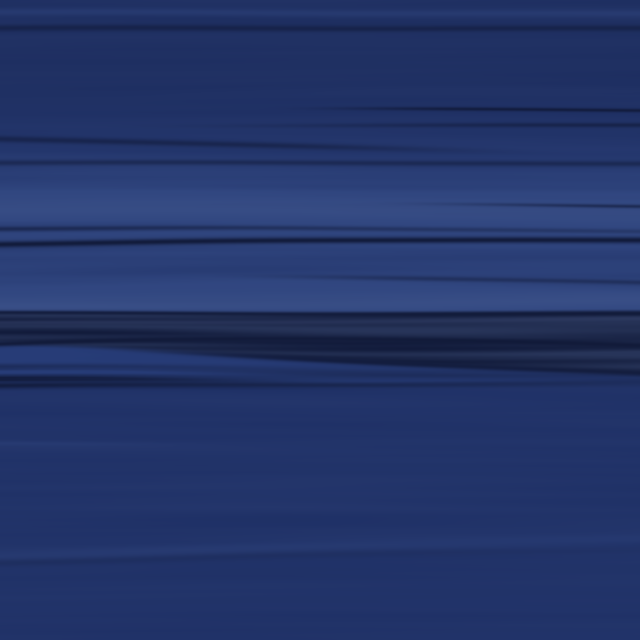
This background is drawn by a WebGL 2 fragment shader. Its source:

```glsl
#version 300 es
precision highp float;

uniform vec2 u_resolution;
out vec4 fragColor;

vec2 gradientAt(vec2 cell) {
    vec3 q = fract(cell.xyx * vec3(0.1031, 0.1030, 0.0973));
    q += dot(q, q.yzx + 33.33);
    float angle = 6.2832 * fract((q.x + q.y) * q.z);
    return vec2(cos(angle), sin(angle));
}

float gradientNoise(vec2 p) {
    vec2 i = floor(p), f = fract(p);
    vec2 u = f * f * f * (f * (f * 6.0 - 15.0) + 10.0);
    vec2 e = vec2(0.0, 1.0);
    float low = mix(dot(gradientAt(i), f), dot(gradientAt(i + e.yx), f - e.yx), u.x);
    float high = mix(dot(gradientAt(i + e), f - e), dot(gradientAt(i + 1.0), f - 1.0), u.x);
    return mix(low, high, u.y);
}

// Soft horizontal stroke running from one height at the left to another at the right
float stroke(vec2 p, float left, float right, float width) {
    float d = (p.y - mix(left, right, p.x)) / width;
    return exp(-d * d);
}

// Long fibres: noise stretched along x
float fibres(vec2 p, float density) {
    return gradientNoise(vec2(p.x * 1.2 + density, p.y * density));
}

void main() {
    vec2 uv = gl_FragCoord.xy / u_resolution;
    vec2 p = uv;
    p.y += 0.006 * gradientNoise(vec2(p.x * 1.4 + 3.0, p.y * 6.0));

    vec3 navy = vec3(0.13, 0.20, 0.41);
    vec3 blue = vec3(0.19, 0.275, 0.50);
    vec3 pale = vec3(0.24, 0.325, 0.54);
    vec3 slate = vec3(0.155, 0.205, 0.345);
    vec3 ink = vec3(0.065, 0.10, 0.22);

    float fine = fibres(p, 95.0);
    float medium = fibres(p, 38.0);

    // Calm ground, slightly darker near the top
    vec3 color = navy * (1.0 - 0.06 * smoothstep(0.75, 0.9, p.y));
    color += 0.012 * medium + 0.008 * fine;

    // Luminous zone above the dark band
    float zone = smoothstep(0.49, 0.51, p.y) * (1.0 - smoothstep(0.66, 0.81, p.y));
    float glow = zone * (1.0 - 0.4 * stroke(p, 0.595, 0.595, 0.03));
    color = mix(color, blue, clamp(glow + 0.45 * zone * (medium + 0.5 * fine), 0.0, 1.0));
    color = mix(color, pale, 0.5 * stroke(p, 0.675, 0.67, 0.016) + 0.6 * stroke(p, 0.522, 0.53, 0.014));

    // Blue wedge under the band, lined with dark fibres
    float wedge = smoothstep(0.392, 0.402, p.y) * (1.0 - smoothstep(0.48, 0.5, p.y));
    color = mix(color, vec3(0.155, 0.24, 0.475), wedge * (0.9 - 0.4 * p.x));
    float lining = wedge * (1.0 - smoothstep(0.415, 0.435, p.y)) * (1.0 - 0.7 * p.x);
    color = mix(color, ink, lining * clamp(0.45 + 1.3 * fine, 0.0, 0.9));

    // Dark band widening to the right
    float lowerEdge = mix(0.462, 0.417, p.x);
    float band = smoothstep(lowerEdge - 0.006, lowerEdge + 0.006, p.y)
               * (1.0 - smoothstep(0.508, 0.516, p.y));
    float shade = clamp(0.42 + 1.0 * fine + 0.7 * medium, 0.0, 1.0);
    color = mix(color, mix(slate, ink, shade), band * 0.96);
    color = mix(color, vec3(0.21, 0.26, 0.42), 0.4 * stroke(p, 0.496, 0.500, 0.004) * band);

    // Deep strokes in and around the band
    float arch = 0.012 * sin(3.1416 * p.x);
    float deep = 0.85 * stroke(p, 0.512, 0.508, 0.0035);
    deep = max(deep, 0.9 * stroke(p - vec2(0.0, arch), 0.461, 0.459, 0.0045));
    deep = max(deep, 0.8 * stroke(p, 0.461, 0.418, 0.005) * smoothstep(0.1, 0.5, p.x));
    deep = max(deep, 0.85 * stroke(p, 0.395, 0.405, 0.005) * (1.0 - 0.65 * p.x));
    deep = max(deep, 0.95 * stroke(p, 0.618, 0.626, 0.005));
    deep = max(deep, 0.6 * stroke(p, 0.642, 0.640, 0.004) * (1.0 - 0.5 * p.x));

    // Thin strokes across the upper half, some fading in from the right
    deep = max(deep, 0.55 * stroke(p, 0.956, 0.956, 0.005));
    deep = max(deep, 0.85 * stroke(p, 0.832, 0.829, 0.0028) * smoothstep(0.4, 0.75, p.x));
    deep = max(deep, 0.6 * stroke(p, 0.802, 0.807, 0.0035) * smoothstep(0.1, 1.0, p.x));
    deep = max(deep, 0.55 * stroke(p, 0.782, 0.762, 0.005) * (1.0 - smoothstep(0.4, 0.9, p.x)));
    deep = max(deep, 0.5 * stroke(p, 0.745, 0.748, 0.0045));
    deep = max(deep, 0.6 * stroke(p, 0.685, 0.680, 0.003) * smoothstep(0.55, 1.0, p.x));
    deep = max(deep, 0.45 * stroke(p, 0.575, 0.557, 0.004) * smoothstep(0.3, 0.7, p.x));
    deep = max(deep, 0.25 * stroke(p, 0.123, 0.143, 0.006) * (1.0 - 0.7 * p.x));
    color = mix(color, ink, deep);

    // Faint light strokes on the ground
    float sheen = 0.45 * stroke(p, 0.981, 0.979, 0.006);
    sheen += 0.3 * stroke(p, 0.132, 0.160, 0.009);
    sheen += 0.35 * stroke(p, 0.308, 0.300, 0.004) * (1.0 - smoothstep(0.0, 0.4, p.x));
    color = mix(color, blue, sheen);

    fragColor = vec4(color, 1.0);
}
```
